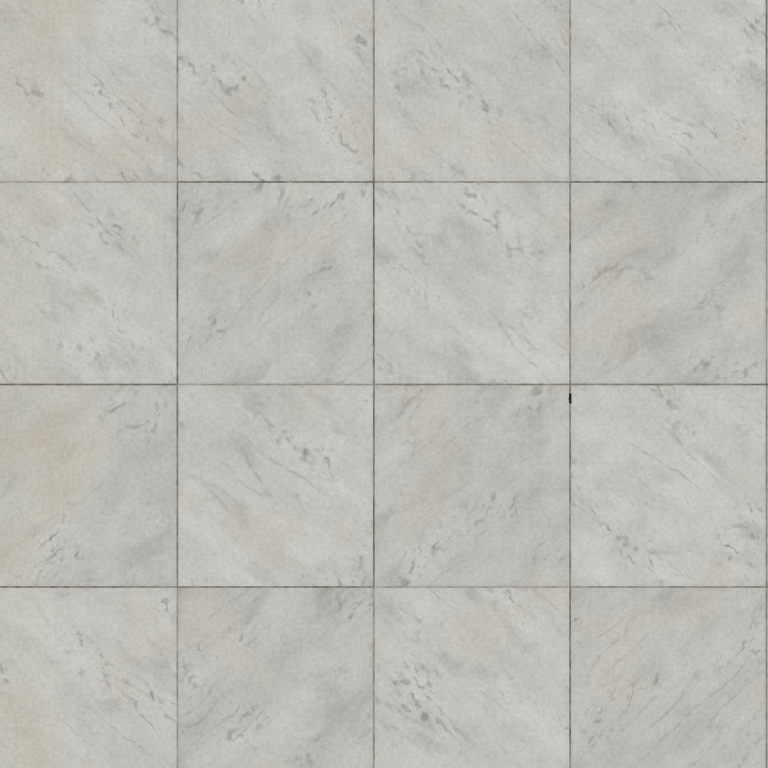
Give the GLSL for this texture, as a three.js fragment shader.

```glsl
varying vec2 vUv;

const vec2 TILE_SIZE = vec2(0.2557, 0.2637);
const vec2 GRID_ORIGIN = vec2(0.2310, 0.2357);
const float JOINT_HALF_WIDTH = 0.0008;

const vec3 MARBLE = vec3(0.752, 0.753, 0.735);
const vec3 VEIN_GREY = vec3(0.51, 0.51, 0.50);
const vec3 WARM_STAIN = vec3(0.755, 0.715, 0.635);
const vec3 JOINT_PALE = vec3(0.64, 0.61, 0.56);
const vec3 JOINT_DARK = vec3(0.39, 0.365, 0.325);
const vec3 CHIP_DARK = vec3(0.17, 0.14, 0.12);

float hash(vec2 p) {
  return fract(sin(dot(p, vec2(127.1, 311.7))) * 43758.55);
}

vec2 gradientAt(vec2 p) {
  float a = 6.28318 * hash(p);
  return vec2(cos(a), sin(a));
}

float gradientNoise(vec2 p) {
  vec2 i = floor(p);
  vec2 f = p - i;
  vec2 u = f * f * f * (f * (f * 6.0 - 15.0) + 10.0);
  float a = dot(gradientAt(i), f);
  float b = dot(gradientAt(i + vec2(1.0, 0.0)), f - vec2(1.0, 0.0));
  float c = dot(gradientAt(i + vec2(0.0, 1.0)), f - vec2(0.0, 1.0));
  float d = dot(gradientAt(i + vec2(1.0)), f - vec2(1.0));
  return mix(mix(a, b, u.x), mix(c, d, u.x), u.y);
}

float fbm(vec2 p) {
  float sum = 0.0;
  float amplitude = 0.6;
  for (int i = 0; i < 4; i++) {
    sum += amplitude * gradientNoise(p);
    p = mat2(1.6, 1.2, -1.2, 1.6) * p + 7.3;
    amplitude *= 0.5;
  }
  return sum;
}

vec2 alignTo(vec2 p, float angle) {
  vec2 d = vec2(cos(angle), sin(angle));
  return vec2(dot(p, d), dot(p, vec2(-d.y, d.x)));
}

// Soft line along the zero crossings of stretched noise
float vein(vec2 p, vec2 stretch, float width) {
  return 1.0 - smoothstep(0.0, width, abs(gradientNoise(p * stretch)));
}

// Slabs alternate between rising and falling grain, except in the top row
float risingGrain(vec2 tile) {
  return mod(tile.x + tile.y, 2.0) * step(tile.y, 1.5);
}

vec3 marble(vec2 local, vec2 tile) {
  float seed = hash(tile + 3.7);
  float rising = risingGrain(tile);
  float angle = mix(-0.72, 0.74, rising) + 0.2 * (seed - 0.5);
  vec2 offset = 40.0 * vec2(seed, hash(tile + 5.1));
  vec2 p = alignTo(local, angle) + offset;
  vec2 steep = alignTo(local, angle * 1.35) + offset;
  vec2 wobble = vec2(fbm(p * 5.0), fbm(p * 5.0 + 19.0));
  vec2 crinkle = vec2(fbm(p * 16.0 + 5.0), fbm(p * 16.0 + 43.0));

  // Streaks, smudges and tone of each slab
  float streaks = fbm((p + 0.06 * wobble) * vec2(1.5, 4.5));
  float smudges = smoothstep(0.08, 0.46, fbm((p + 0.06 * wobble) * vec2(2.8, 6.0) + 53.0));
  vec3 color = MARBLE + mix(0.009, -0.010, rising) + 0.014 * (seed - 0.5);
  color += 0.066 * streaks + 0.040 * fbm(p * 8.0 + 31.0);
  color = mix(color, VEIN_GREY, 0.24 * smudges);

  // Straight hairlines, crumbling veins and grains of grey
  float patches = smoothstep(0.02, 0.42, gradientNoise(p * vec2(2.4, 4.5) + 11.0));
  float crumbs = smoothstep(-0.2, 0.30, gradientNoise(p * vec2(21.0, 28.0) + 23.0));
  float hairArea = smoothstep(-0.05, 0.35, gradientNoise(p * vec2(2.0, 3.0) + 67.0));
  float hairline = vein(p + 0.04 * wobble, vec2(0.9, 7.0), 0.065) * hairArea;
  float broken = vein(steep + 0.03 * wobble + 0.045 * crinkle, vec2(3.2, 9.0), 0.14);
  vec2 grainPoint = steep + 0.035 * crinkle;
  float flecks = smoothstep(0.26, 0.58, gradientNoise(grainPoint * vec2(17.0, 46.0)));
  float specks = smoothstep(0.34, 0.60, gradientNoise(p * vec2(46.0, 66.0) + 91.0));
  float ink = 0.28 * hairline * (0.4 + 0.6 * crumbs) + 0.50 * broken * patches * crumbs;
  ink += flecks * (0.13 + 0.26 * patches) + specks * (0.10 + 0.24 * patches);
  color = mix(color, VEIN_GREY, clamp(ink, 0.0, 0.8));

  // Sparse pale scratches
  float scratch = vein(p + 0.03 * crinkle + 70.0, vec2(4.0, 11.0), 0.05);
  float scratchArea = smoothstep(0.25, 0.5, gradientNoise(p * 3.0 + 81.0));
  return color + 0.04 * scratch * scratchArea * crumbs;
}

vec3 stain(vec3 color, vec2 uv) {
  float blotch = smoothstep(-0.04, 0.42, fbm(uv * 8.0 + 14.0));
  float leftEdge = 1.0 - smoothstep(0.0, 0.24, uv.x);
  return mix(color, WARM_STAIN, blotch * (0.26 + 0.20 * leftEdge) + 0.14 * leftEdge);
}

// Coverage of a joint with a slightly worn edge
float jointMask(float dist, vec2 uv) {
  float halfWidth = JOINT_HALF_WIDTH + 0.0004 * gradientNoise(uv * 90.0);
  return 1.0 - smoothstep(halfWidth - 0.0007, halfWidth + 0.0012, dist);
}

vec3 addJoint(vec3 color, float dist, vec2 id, vec2 uv) {
  float wear = 0.45 * gradientNoise(uv * 30.0) + 0.45 * gradientNoise(uv * 110.0);
  float darkness = clamp(0.05 + 0.8 * hash(id) + wear, 0.0, 1.0);
  color *= 1.0 - 0.04 * exp(-dist * 250.0);
  vec3 grout = mix(JOINT_PALE, JOINT_DARK, darkness);
  return mix(color, grout, jointMask(dist, uv) * (0.78 + 0.18 * darkness));
}

void main() {
  vec2 grid = (vUv - GRID_ORIGIN) / TILE_SIZE;
  vec2 tile = floor(grid);
  vec2 joint = floor(grid + 0.5);
  vec2 jointDistance = abs(grid - joint) * TILE_SIZE;

  vec3 color = stain(marble(grid - tile, tile), vUv);
  color += 0.032 * gradientNoise(vUv * 170.0) + 0.024 * gradientNoise(vUv * 310.0 + 9.0);
  color = addJoint(color, jointDistance.x, vec2(joint.x, tile.y) + 17.0, vUv);
  color = addJoint(color, jointDistance.y, vec2(tile.x, joint.y) + 61.0, vUv);

  // Chipped corner beside one joint
  vec2 chip = abs(vUv - GRID_ORIGIN - TILE_SIZE * vec2(2.0, 0.93)) - vec2(0.0012, 0.006);
  float chipDistance = max(chip.x, chip.y) + 0.001 * gradientNoise(vUv * 180.0);
  color = mix(color, CHIP_DARK, 1.0 - smoothstep(-0.0005, 0.0012, chipDistance));

  gl_FragColor = vec4(color, 1.0);
}
```
